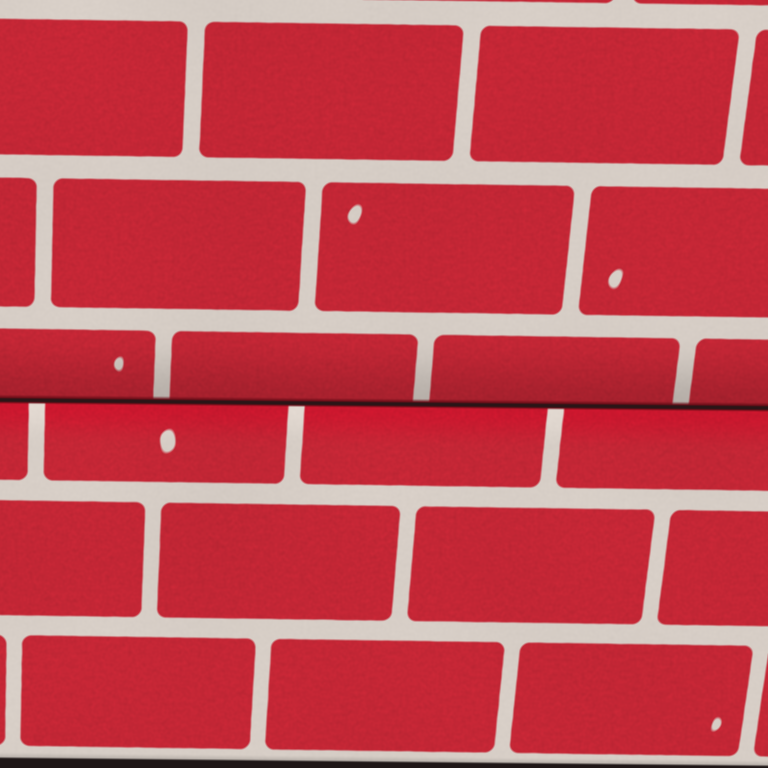
A three.js fragment shader for this pattern:

```glsl
varying vec2 vUv;

const vec3 RED = vec3(0.765, 0.150, 0.208);
const vec3 LIT_RED = vec3(0.80, 0.09, 0.18);
const vec3 MORTAR = vec3(0.84, 0.805, 0.775);
const vec3 CREASE = vec3(0.41, 0.05, 0.09);
const vec3 SHADOW = vec3(0.12, 0.09, 0.09);

const float SOFT = 0.0019;                    // half width of smoothed edges
const float CORNER = 0.012;                   // brick corner radius
const vec2 JOINT = vec2(0.063, 0.150);        // mortar share of each cell
const float TILT = 0.0145;                    // fall of the courses to the right
const float VANISH_X = -0.104;                // axis the joints lean away from
const float PITCH = 0.3612;                   // brick pitch at the top
const float PITCH_LOSS = 0.0438;              // pitch lost going down
const float COURSE_SHIFT = 0.464;             // offset between courses
const float FOLD_SHIFT = 0.058;               // extra offset below the fold
const vec2 UPPER = vec2(0.0085, 4.685);       // first course: start, courses per unit
const vec2 LOWER = vec2(0.638, 5.577);
const float LOWER_FIRST = 4.0;                // course index at the lower start
const float FORESHORTEN = 0.63;
const float FOLD_Y = 0.5207;                  // distances below the top edge
const float BASE_Y = 0.9865;
const float EDGE_TILT = 0.0105;
const float CHIP_SHARE = 0.35;
const vec2 CHIP_RADIUS = vec2(0.0105, 0.0155);

vec2 hashGradient(vec2 cell) {
  vec2 h = vec2(dot(cell, vec2(127.1, 311.7)), dot(cell, vec2(269.5, 183.3)));
  return 2.0 * fract(sin(h) * 43758.55) - 1.0;
}

float gradientNoise(vec2 p) {
  vec2 i = floor(p), f = fract(p);
  vec2 w = f * f * f * (f * (f * 6.0 - 15.0) + 10.0);
  float a = dot(hashGradient(i), f);
  float b = dot(hashGradient(i + vec2(1, 0)), f - vec2(1, 0));
  float c = dot(hashGradient(i + vec2(0, 1)), f - vec2(0, 1));
  float d = dot(hashGradient(i + vec2(1, 1)), f - vec2(1, 1));
  return mix(mix(a, b, w.x), mix(c, d, w.x), w.y);
}

float roundedBox(vec2 p, vec2 halfSize, float radius) {
  vec2 q = abs(p) - halfSize + radius;
  return length(max(q, 0.0)) + min(max(q.x, q.y), 0.0) - radius;
}

float inside(float dist) {
  return 1.0 - smoothstep(-SOFT, SOFT, dist);
}

// Signed distance to an oval chip, present only in some bricks
float chipDistance(vec2 id, vec2 cell, vec2 size) {
  float row = id.y;
  float pick = fract(0.3 * id.x + row * (0.6835 - 0.3405 * row) + 0.375);
  if (pick > CHIP_SHARE) return 1.0;
  float across = fract(0.16 + 0.675 * (row - 1.0));
  float down = mix(0.25, 0.75, fract(0.06 + 0.8 * (id.x - 1.0) + 0.65 * (row - 1.0)));
  vec2 radius = CHIP_RADIUS * (0.4 + 0.6 * fract(0.65 * row));
  vec2 p = (cell - vec2(across, down)) * size;
  p.x += 0.12 * p.y + 0.0012 * sin(p.y * 160.0 + row);
  return (length(p / radius) - 1.0) * radius.x;
}

void main() {
  float x = vUv.x, depth = 1.0 - vUv.y;
  float fold = depth - FOLD_Y - EDGE_TILT * x;
  bool isLower = fold > 0.0;

  // Perspective brick coordinates on either side of the fold
  vec2 face = isLower ? LOWER : UPPER;
  float drop = depth - TILT * x - face.x;
  float course = drop * (face.y + FORESHORTEN * drop) + (isLower ? LOWER_FIRST : 0.0);
  float row = floor(course);
  float pitch = PITCH - PITCH_LOSS * depth;
  float along = (x - VANISH_X) / pitch - COURSE_SHIFT * row - (isLower ? FOLD_SHIFT : 0.0);
  vec2 id = vec2(floor(along), row);
  vec2 cell = vec2(along, course) - id;
  vec2 size = vec2(pitch, 1.0 / (face.y + 2.0 * FORESHORTEN * drop));

  // Printed bricks and chips, with slightly wavering edges
  float waver = 0.0006 * gradientNoise(vUv * 70.0);
  float brick = roundedBox((cell - 0.5) * size, 0.5 * size * (1.0 - JOINT), CORNER) + waver;
  float paint = inside(brick) * (1.0 - inside(chipDistance(id, cell, size) + waver));

  // Card grain and light
  float grain = 0.035 * gradientNoise(vUv * 210.0) + 0.025 * gradientNoise(vUv * vec2(90.0, 130.0));
  float cloud = 0.03 * gradientNoise(vUv * 5.0 + 3.0);
  float glow = isLower ? 1.0 - smoothstep(0.006, 0.06, fold) : 0.0;
  vec3 red = mix(RED, LIT_RED, glow) * (1.0 + 1.6 * grain + cloud);
  vec3 mortar = MORTAR * (1.0 + 0.4 * grain + cloud + 0.06 * glow);
  vec3 color = mix(mortar, red, paint);
  if (!isLower) color *= 1.0 - 0.14 * smoothstep(-0.09, 0.0, fold);

  // Fold crease and the dark gap under the base
  color = mix(color, CREASE, 1.0 - smoothstep(0.002, isLower ? 0.006 : 0.008, abs(fold)));
  color = mix(color, SHADOW, 0.85 * (1.0 - smoothstep(0.0008, 0.0038, abs(fold))));
  float base = BASE_Y + EDGE_TILT * x - depth;
  color *= 1.0 - 0.12 * (1.0 - smoothstep(0.0, 0.008, base));
  color = mix(color, SHADOW, inside(base));

  gl_FragColor = vec4(color, 1.0);
}
```
